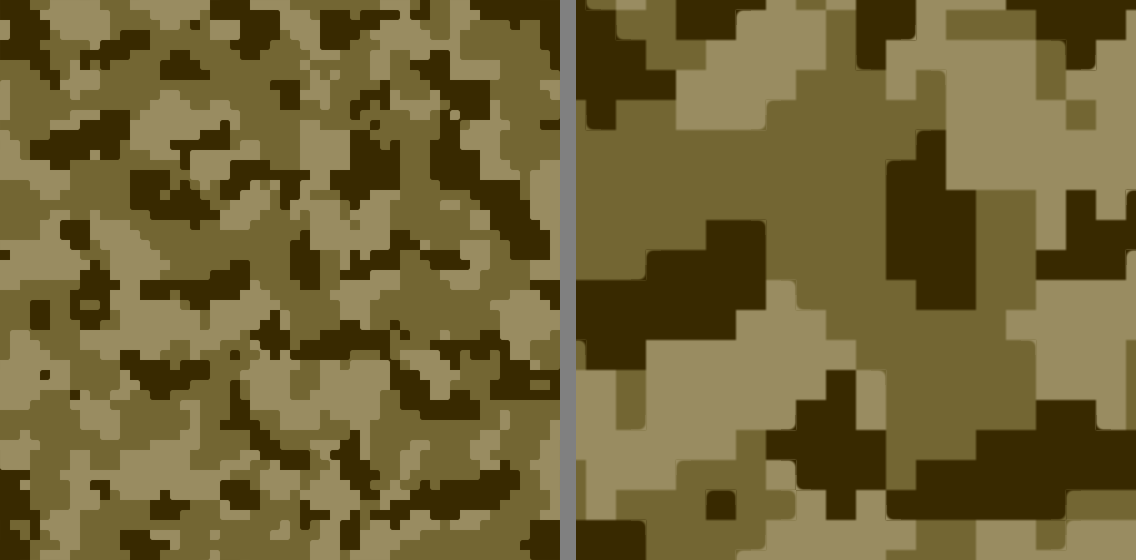
Left, the full canvas; right, a detail of the centre.
Give the GLSL for this pattern, as a three.js fragment shader.

```glsl
// Digital camouflage: square cells in three earthy tones. Two smoothed random
// fields, sampled once per cell, place dark patches over light patches on a
// mid-tone ground; cell edges are softened and some corners are rounded.

varying vec2 vUv;

const vec3 GROUND = vec3(0.45, 0.40, 0.20);
const vec3 LIGHT  = vec3(0.60, 0.55, 0.38);
const vec3 DARK   = vec3(0.22, 0.16, 0.00);

const float CELLS       = 56.0;   // cells across the canvas
const float DARK_LEVEL  = 0.71;   // thresholds in standard deviations
const float LIGHT_LEVEL = 0.215;
const float REACH       = 1.2;    // patch size, in cells
const float CORE        = 0.25;   // flattens the kernel peak
const float INHIBIT     = 0.05;   // keeps the patches evenly spread
const float SOFT        = 0.06;   // half width of an edge, in cells
const float RADIUS      = 0.28;   // corner radius, in cells
const float ROUNDED     = 0.3;    // share of rounded corners

vec2 hash2(vec2 p) {
  vec2 q = vec2(dot(p, vec2(127.1, 311.7)), dot(p, vec2(269.5, 183.3)));
  return fract(sin(q) * 43758.5453);
}

// Two independent random fields with zero mean and unit variance
vec2 patchFields(vec2 cell) {
  vec2 sum = vec2(0.0);
  float power = 0.0;
  for (int y = -3; y <= 3; y++) {
    for (int x = -3; x <= 3; x++) {
      vec2 o = vec2(float(x), float(y));
      float w = exp(-sqrt(dot(o, o) + CORE) / REACH) - INHIBIT;
      sum += w * (hash2(cell + o + 17.0) - 0.5);
      power += w * w;
    }
  }
  return sum / sqrt(power / 12.0);
}

// Tone of a cell: 0 ground, 1 light, 2 dark
float cellTone(vec2 cell) {
  vec2 field = patchFields(cell);
  if (field.x > DARK_LEVEL) return 2.0;
  return step(LIGHT_LEVEL, field.y);
}

vec3 toneColor(float tone) {
  return tone > 1.5 ? DARK : (tone > 0.5 ? LIGHT : GROUND);
}

void main() {
  // The four cells that meet at the nearest grid corner
  vec2 p = vUv * CELLS - 0.5;
  vec2 base = floor(p);
  vec2 f = p - base;
  float t00 = cellTone(base);
  float t10 = cellTone(base + vec2(1.0, 0.0));
  float t01 = cellTone(base + vec2(0.0, 1.0));
  float t11 = cellTone(base + vec2(1.0, 1.0));

  // Soft straight edges
  vec2 blend = smoothstep(0.5 - SOFT, 0.5 + SOFT, f);
  vec3 lower = mix(toneColor(t00), toneColor(t10), blend.x);
  vec3 upper = mix(toneColor(t01), toneColor(t11), blend.x);
  vec3 color = mix(lower, upper, blend.y);

  // Round a corner where both side neighbours share another tone
  bool right = f.x > 0.5;
  bool top = f.y > 0.5;
  float own   = top ? (right ? t11 : t01) : (right ? t10 : t00);
  float sideX = top ? (right ? t01 : t11) : (right ? t00 : t10);
  float sideY = top ? (right ? t10 : t00) : (right ? t11 : t01);
  if (sideX == sideY && sideX != own && hash2(base + 91.0).x < ROUNDED) {
    float d = length(max(RADIUS - abs(f - 0.5), 0.0)) - RADIUS;
    color = mix(color, toneColor(sideX), smoothstep(-SOFT, SOFT, d));
  }

  gl_FragColor = vec4(color, 1.0);
}
```
